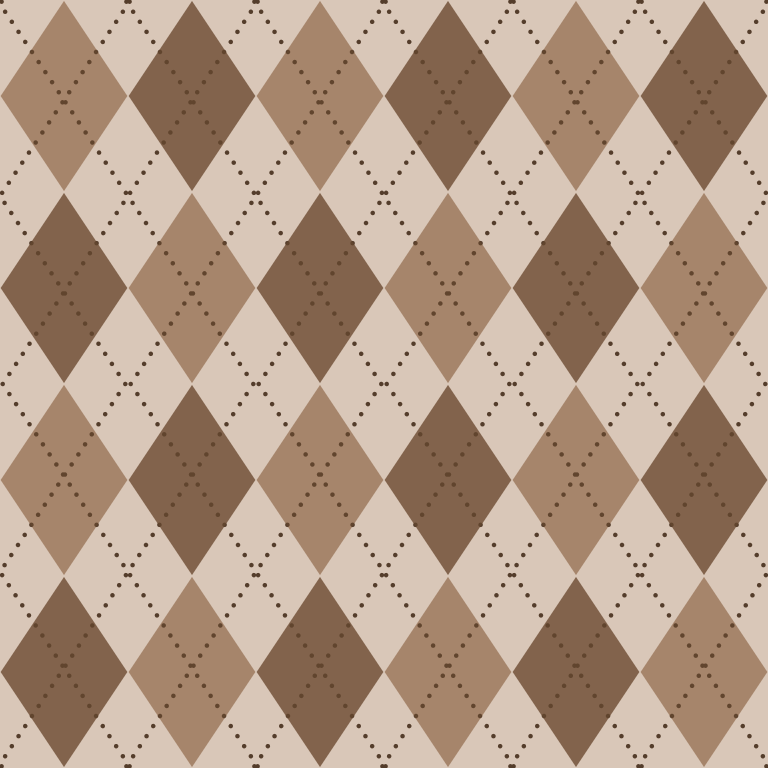
This pattern is drawn by a WebGL 2 fragment shader. Its source:

```glsl
#version 300 es
precision highp float;

#define COLUMNS 6.0
#define ROWS 4.0
#define DIAMOND_SIZE 0.99
#define DOT_RADIUS 0.0029
#define DOT_PITCH 0.0131
#define DOT_SLOPE 0.6667
#define APEX_GAP 0.0035

uniform vec2 u_resolution;
out vec4 fragColor;

const vec3 CREAM = vec3(0.85, 0.78, 0.72);
const vec3 TAN = vec3(0.65, 0.52, 0.42);
const vec3 BROWN = vec3(0.51, 0.39, 0.30);
const vec3 DOT_ON_CREAM = vec3(0.33, 0.24, 0.17);
const vec3 DOT_ON_DIAMOND = vec3(0.38, 0.27, 0.18);

// Signed distance to the diamond of the current cell
float diamondDistance(vec2 uv) {
    vec2 halfSize = 0.5 / vec2(COLUMNS, ROWS);
    vec2 offset = abs(fract(uv * vec2(COLUMNS, ROWS)) - 0.5) * 2.0;
    return (offset.x + offset.y - DIAMOND_SIZE) / length(1.0 / halfSize);
}

// Signed distance to the nearest stitch, mirrored about mid height
float stitchDistance(vec2 uv) {
    float height = abs(uv.y - 0.5);
    float rowHeight = floor(height / DOT_PITCH + 0.5) * DOT_PITCH;
    float shift = APEX_GAP + DOT_SLOPE * rowHeight;

    // Two dots per column, on the rising and the falling line
    vec2 dx = uv.x + vec2(shift, -shift);
    dx -= floor(dx * COLUMNS + 0.5) / COLUMNS;
    float nearest = min(abs(dx.x), abs(dx.y));
    return length(vec2(nearest, height - rowHeight)) - DOT_RADIUS;
}

float coverage(float dist, float pixel) {
    return clamp(0.5 - dist / pixel, 0.0, 1.0);
}

void main() {
    vec2 uv = gl_FragCoord.xy / u_resolution;
    float pixel = 1.0 / min(u_resolution.x, u_resolution.y);

    // Diamonds in alternating colours
    vec2 cell = floor(uv * vec2(COLUMNS, ROWS));
    vec3 diamondColor = mix(BROWN, TAN, mod(cell.x + cell.y, 2.0));
    float diamond = coverage(diamondDistance(uv), pixel);
    vec3 color = mix(CREAM, diamondColor, diamond);

    // Dotted cross lines
    vec3 dotColor = mix(DOT_ON_CREAM, DOT_ON_DIAMOND, diamond);
    color = mix(color, dotColor, coverage(stitchDistance(uv), pixel));

    fragColor = vec4(color, 1.0);
}
```
